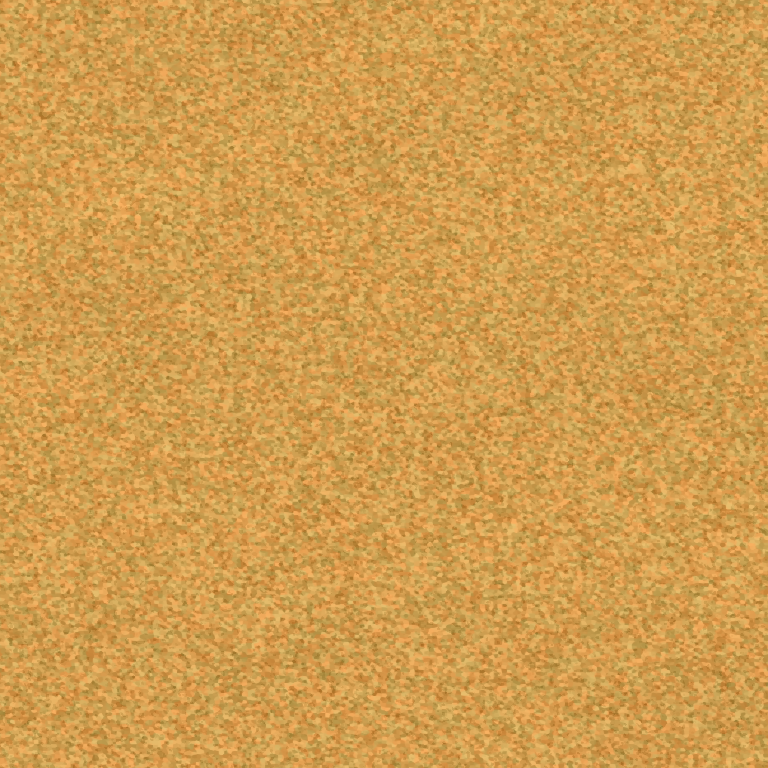
Write a Shadertoy shader that draws this texture.

```glsl
vec3 hash3(vec2 p) {
    vec3 q = fract(p.xyx * vec3(0.1031, 0.1030, 0.0973));
    q += dot(q, q.yxz + 33.33);
    return fract((q.xxy + q.yzz) * q.zyx);
}

// Soft cellular noise of short tilted fibres, from -1 to 1
float fibres(vec2 p, float seed) {
    vec2 cell = floor(p);
    float sum = 0.0, total = 0.0;
    for (int y = -1; y <= 1; y++) {
        for (int x = -1; x <= 1; x++) {
            vec2 id = cell + vec2(x, y);
            vec3 rnd = hash3(id + seed);
            vec2 d = p - id - 0.15 - 0.7 * rnd.xy;
            float slant = mod(id.x + id.y, 2.0) < 0.5 ? 0.45 : -0.3;
            d.y += slant * d.x;
            float weight = exp(-9.0 * dot(d, d));
            sum += weight * (2.0 * rnd.z - 1.0);
            total += weight;
        }
    }
    return sum / max(total, 1e-5);
}

// Faint broad unevenness of the cloth
float mottling(vec2 uv) {
    float sum = 0.0;
    for (float i = 1.0; i < 6.0; i++) {
        vec2 wave = vec2(5.0 + 3.0 * i, 9.0 + 6.0 * i);
        float bend = 1.3 * sin(uv.x * 4.0 * i + i * i);
        sum += sin(uv.x * wave.x + 2.1 * i + bend)
             * sin(uv.y * wave.y - 1.7 * i + bend) / sqrt(i);
    }
    return sum;
}

void mainImage(out vec4 fragColor, in vec2 fragCoord) {
    vec2 uv = fragCoord / iResolution.y;

    // Light and dark grains
    float tone = fibres(uv * vec2(165.0, 225.0), 17.0);
    float speck = fibres(uv * vec2(250.0, 290.0), 411.0);
    float darkSpeck = smoothstep(0.35, 0.9, speck);

    // Orange and olive flecks, a little wider than the grains
    float hue = fibres(uv * vec2(115.0, 160.0), 873.0);
    float broad = mottling(uv);

    vec3 gold = vec3(0.834, 0.627, 0.321);
    vec3 color = gold + tone * vec3(0.105, 0.09, 0.082);
    color += hue * vec3(0.038, -0.032, -0.03);
    color -= darkSpeck * vec3(0.085, 0.075, 0.07);
    color += broad * vec3(0.008, 0.006, 0.004);

    fragColor = vec4(clamp(color, 0.0, 1.0), 1.0);
}
```
